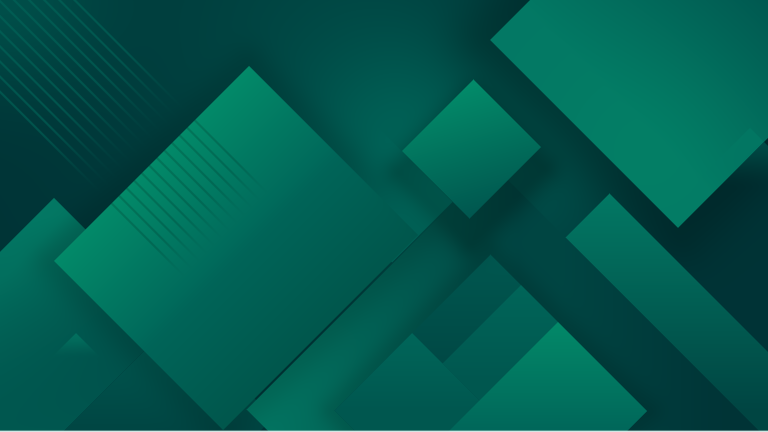
Reproduce this background procedurally as a WebGL 2 fragment shader.

```glsl
#version 300 es
precision highp float;
// Overlapping translucent squares turned by 45 degrees on a dark teal ground.
// Points are mapped to diagonal axes (up-right, down-right), so every square
// becomes an axis-aligned box that is filled with a gradient and soft shadows.
uniform vec2 u_resolution;
out vec4 outColor;

const float FAR = 9.0;
const vec3 NIGHT  = vec3(0.00, 0.20, 0.21);
const vec3 DEEP   = vec3(0.00, 0.27, 0.26);
const vec3 TEAL   = vec3(0.00, 0.34, 0.31);
const vec3 SEA    = vec3(0.00, 0.40, 0.35);
const vec3 JADE   = vec3(0.01, 0.47, 0.39);
const vec3 BRIGHT = vec3(0.01, 0.54, 0.41);

// Coverage of a box in diagonal space with an edge of the given softness.
float box(vec2 q, vec2 lo, vec2 hi, float soft) {
  vec2 e = max(lo - q, q - hi);
  return 1.0 - smoothstep(-soft, soft, max(e.x, e.y));
}

// Soft darkness around a box, fading with the distance from it.
float shadow(vec2 q, vec2 lo, vec2 hi, float reach) {
  float dist = length(max(max(lo - q, q - hi), 0.0));
  return exp(-dist * dist / (reach * reach));
}

// Round glow that fades from its centre.
float glow(vec2 p, vec2 centre, vec2 radius) {
  vec2 r = (p - centre) / radius;
  return exp(-dot(r, r));
}

vec3 ramp(vec3 a, vec3 b, float from, float to, float x) {
  return mix(a, b, clamp((x - from) / (to - from), 0.0, 1.0));
}

// Parallel thin lines inside a range of the first diagonal axis.
float stripes(vec2 q, float lo, float hi, float gap, float width, float aa) {
  float dist = abs(fract((q.x - lo) / gap) - 0.5) * gap;
  float line = 1.0 - smoothstep(width - aa, width + aa, dist);
  return line * box(q, vec2(lo, -FAR), vec2(hi, FAR), aa);
}

vec3 ground(vec2 p) {
  vec3 c = mix(NIGHT, DEEP, glow(p, vec2(0.75, 0.9), vec2(0.5, 0.6)));
  c = mix(c, TEAL, 0.75 * glow(p, vec2(0.0, 1.0), vec2(0.25, 0.2)));
  c = mix(c, SEA, 0.85 * glow(p, vec2(0.93, 0.67), vec2(0.24, 0.25)));
  return mix(c, TEAL, 0.6 * glow(p, vec2(1.27, 0.6), vec2(0.2, 0.25)));
}

void main() {
  vec2 p = gl_FragCoord.xy / u_resolution.y;
  vec2 q = vec2(p.x + p.y, p.x - p.y);
  float aa = 1.0 / u_resolution.y;
  vec3 c = ground(p);
  float lines = stripes(q, 0.77, 1.19, 0.035, 0.0035, aa);
  c = mix(c, SEA, 0.6 * lines * (1.0 - smoothstep(-0.65, -0.3, q.y)));

  // Left square, with a small peak and a darker neighbour below it
  vec3 fill = ramp(JADE, DEEP, -0.35, 0.15, q.y);
  fill = ramp(fill, TEAL, 0.5, 0.0, p.y);
  c = mix(c, fill, box(q, vec2(-FAR, -0.417), vec2(0.667, 0.146), aa));
  fill = ramp(TEAL, DEEP, 0.2, 0.0, p.y);
  c = mix(c, fill, box(q, vec2(-FAR, 0.146), vec2(0.667, 0.6), aa));
  float peak = box(q, vec2(0.29, -0.053), vec2(0.405, 0.06), aa);
  c = mix(c, JADE, 0.75 * peak * smoothstep(0.17, 0.23, p.y));

  // Lit band behind the two middle squares
  float band = box(q, vec2(1.3, -FAR), vec2(1.58, 0.515), aa);
  c = mix(c, vec3(0.0, 0.43, 0.38), band * smoothstep(0.15, 0.45, q.y));

  // Upper right square and its shadow
  vec2 lo = vec2(2.042, 0.227), hi = vec2(FAR, 1.097);
  c *= 1.0 - 0.2 * shadow(q, lo, hi, 0.13);
  fill = ramp(JADE, TEAL, 2.2, 2.8, q.x);
  fill = mix(fill, BRIGHT, 0.35 * glow(p, vec2(1.5, 0.65), vec2(0.25)));
  c = mix(c, fill, box(q, lo, hi, aa));
  peak = box(q, vec2(2.2, 1.032), vec2(2.44, FAR), aa);
  peak *= smoothstep(0.56, 0.69, p.y);
  c = mix(c, mix(JADE, TEAL, step(hi.y, q.y)), 0.8 * peak);

  // Right strip
  fill = ramp(JADE, DEEP, 0.55, 0.05, p.y);
  c = mix(c, fill, box(q, vec2(1.759, 0.859), vec2(1.963, FAR), aa));

  // Broad lower square
  fill = ramp(JADE, DEEP, 0.57, 1.2, p.x);
  fill = ramp(fill, NIGHT, 1.3, 1.7, p.x);
  c = mix(c, fill, box(q, vec2(0.623, 0.519), vec2(1.759, FAR), aa));

  // Inner square split into panes
  lo = vec2(0.824, 0.725);
  hi = vec2(1.546, 1.449);
  c *= 1.0 - 0.12 * shadow(q, lo, hi, 0.05);
  c = mix(c, ramp(TEAL, DEEP, 0.4, 0.1, p.y), box(q, lo, hi, aa));
  fill = ramp(SEA, TEAL, 0.35, 0.12, p.y);
  c = mix(c, fill, box(q, vec2(1.183, 0.866), hi, aa));
  fill = ramp(SEA, TEAL, 0.23, 0.05, p.y);
  c = mix(c, fill, box(q, lo, vec2(1.183, hi.y), aa));
  fill = ramp(BRIGHT, SEA, 0.26, 0.0, p.y);
  c = mix(c, fill, box(q, vec2(lo.x, 1.037), hi, aa));

  // Large left square, crossed by dark stripes
  lo = vec2(0.521, -0.271);
  hi = vec2(1.424, 0.512);
  c *= 1.0 - 0.12 * shadow(q, lo, hi, 0.07);
  fill = ramp(BRIGHT, SEA, -0.27, 0.15, q.y);
  fill = ramp(fill, vec3(0.0, 0.34, 0.30), 0.1, 0.5, q.y);
  fill *= 1.0 - 0.15 * lines * (1.0 - smoothstep(-0.1, 0.08, q.y));
  c = mix(c, fill, box(q, lo, hi, aa));

  // Small square with a shadow below
  lo = vec2(1.581, 0.280);
  hi = vec2(1.912, 0.593);
  c *= 1.0 - 0.25 * shadow(q + vec2(0.05, -0.05), lo, hi, 0.06);
  fill = ramp(BRIGHT, TEAL, 0.8, 0.5, p.y - 0.3 * (p.x - 1.09));
  c = mix(c, fill, box(q, lo, hi, aa));

  // Pale rim along the bottom
  c = mix(c, vec3(0.85, 0.92, 0.91), 1.0 - smoothstep(0.003 - aa, 0.003 + aa, p.y));
  outColor = vec4(c, 1.0);
}
```
